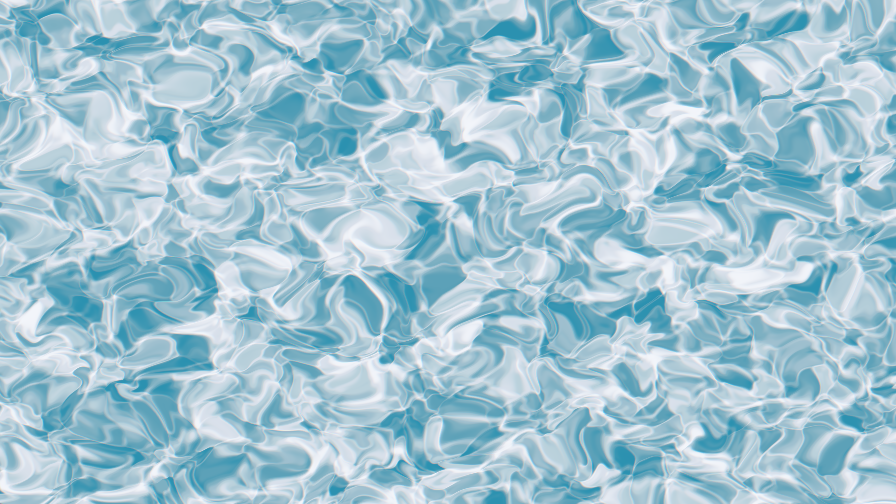
Reproduce this texture procedurally as a WebGL 2 fragment shader.

```glsl
#version 300 es
precision highp float;
// Sunlit pool water: bent pale facets, a web of bright caustic lines and blue hollows.

uniform vec2 u_resolution;
out vec4 fragColor;

// Sizes, in cells per canvas height
const vec2 CELL_DENSITY = vec2(9.4, 12.6);
const float FINE_SCALE = 2.0;

// Distortion
const float SWELL = 0.9;
const float RIPPLE = 0.42;
const vec2 DISPERSION = vec2(0.0011, 0.0006);

// Light
const float FACET_GAIN = 1.3;
const float FINE_FACET_GAIN = 1.75;
const float SHADE_GAIN = 0.45;
const float MOTTLE_GAIN = 1.0;
const float GLITTER_GAIN = 0.9;
const float LINE_GAIN = 1.5;
const float FINE_LINE_GAIN = 0.85;
const float FILAMENT_GAIN = 0.8;
const float RIB_GAIN = 0.35;
const float FACET_SHARPNESS = 26.0;
const float MEAN_LIGHT = 0.38;
const float CONTRAST = 1.85;

// Colours from hollow to glint
const vec3 DEEP = vec3(0.17, 0.57, 0.69);
const vec3 TEAL = vec3(0.36, 0.63, 0.72);
const vec3 AQUA = vec3(0.49, 0.69, 0.76);
const vec3 MIST = vec3(0.62, 0.75, 0.81);
const vec3 PALE = vec3(0.73, 0.82, 0.86);
const vec3 FOAM = vec3(0.85, 0.88, 0.92);
const vec3 GLINT = vec3(0.95, 0.96, 0.98);

vec2 hash2(vec2 p) {
    vec2 k = vec2(dot(p, vec2(127.1, 311.7)), dot(p, vec2(269.5, 183.3)));
    return fract(sin(k) * 43758.5453);
}

float cornerSlope(vec2 cell, vec2 offset) {
    return dot(hash2(cell) * 2.0 - 1.0, offset);
}

// Gradient noise, roughly -0.6 to 0.6
float noise(vec2 p) {
    vec2 i = floor(p), f = fract(p);
    vec2 u = f * f * f * (f * (f * 6.0 - 15.0) + 10.0);
    vec2 e = vec2(1.0, 0.0);
    float low = mix(cornerSlope(i, f), cornerSlope(i + e, f - e), u.x);
    float high = mix(cornerSlope(i + e.yx, f - e.yx), cornerSlope(i + 1.0, f - 1.0), u.x);
    return mix(low, high, u.y);
}

vec2 noise2(vec2 p) {
    return vec2(noise(p), noise(p + vec2(37.2, 91.7)));
}

// x: soft brightness of the facet, y: distance measure to its border
vec2 facets(vec2 p) {
    vec2 i = floor(p), f = fract(p);
    float nearest = 8.0, second = 8.0, sum = 0.0, weight = 0.0;
    for (int y = -1; y <= 1; y++) {
        for (int x = -1; x <= 1; x++) {
            vec2 g = vec2(x, y);
            float d = length(g + hash2(i + g) - f);
            float w = exp(-FACET_SHARPNESS * d);
            sum += w * hash2(i + g + 17.0).x;
            weight += w;
            second = min(second, max(nearest, d));
            nearest = min(nearest, d);
        }
    }
    return vec2(sum / weight - 0.5, second - nearest);
}

float glow(float d, float width) {
    return 1.0 - smoothstep(0.0, width, d);
}

// Light level of the water, spread evenly over 0 to 1
float waterTone(vec2 p) {
    vec2 q = p * CELL_DENSITY + 11.0;
    q += SWELL * noise2(q * 0.7);
    q += RIPPLE * noise2(q * 1.9 + 5.0);
    vec2 fineQ = q * FINE_SCALE + 0.6 * noise2(q * 2.8 + 23.0);

    // Facets, slow shading, mottling and glitter
    vec2 coarse = facets(q);
    vec2 fine = facets(fineQ);
    float shade = noise(q * 0.7 + 41.0);
    float light = FACET_GAIN * coarse.x + FINE_FACET_GAIN * fine.x;
    light += SHADE_GAIN * shade + MOTTLE_GAIN * noise(fineQ * 1.4 + 9.0);
    float choppy = smoothstep(-0.25, 0.2, noise(q * 0.9 + 19.0));
    light += GLITTER_GAIN * choppy * noise(fineQ * 2.6 + 31.0);

    // Caustic web, thick and thin, fading in places
    float presence = smoothstep(-0.3, 0.25, noise(q * 0.8 + 63.0));
    light += LINE_GAIN * presence * glow(coarse.y, mix(0.12, 0.28, presence));
    light += FINE_LINE_GAIN * (1.0 - 0.5 * presence) * glow(fine.y, 0.22);

    // Loose filaments and ribbed reflections
    float fold = noise(q * 1.1 + 77.0);
    light += FILAMENT_GAIN * glow(abs(fold), 0.065);
    float ribbed = smoothstep(0.0, 0.25, shade);
    light += RIB_GAIN * ribbed * sin(24.0 * fold + 5.0 * fine.x);

    return 1.0 / (1.0 + exp(-CONTRAST * (light - MEAN_LIGHT)));
}

vec3 waterColor(float t) {
    vec3 c = mix(DEEP, TEAL, smoothstep(0.03, 0.14, t));
    c = mix(c, AQUA, smoothstep(0.14, 0.305, t));
    c = mix(c, MIST, smoothstep(0.305, 0.49, t));
    c = mix(c, PALE, smoothstep(0.49, 0.71, t));
    c = mix(c, FOAM, smoothstep(0.71, 0.9, t));
    return mix(c, GLINT, smoothstep(0.9, 1.0, t));
}

void main() {
    vec2 p = gl_FragCoord.xy / u_resolution.y;
    // Slight colour fringes from dispersion
    float red = waterColor(waterTone(p + DISPERSION)).r;
    float green = waterColor(waterTone(p)).g;
    float blue = waterColor(waterTone(p - DISPERSION)).b;
    fragColor = vec4(red, green, blue, 1.0);
}
```
